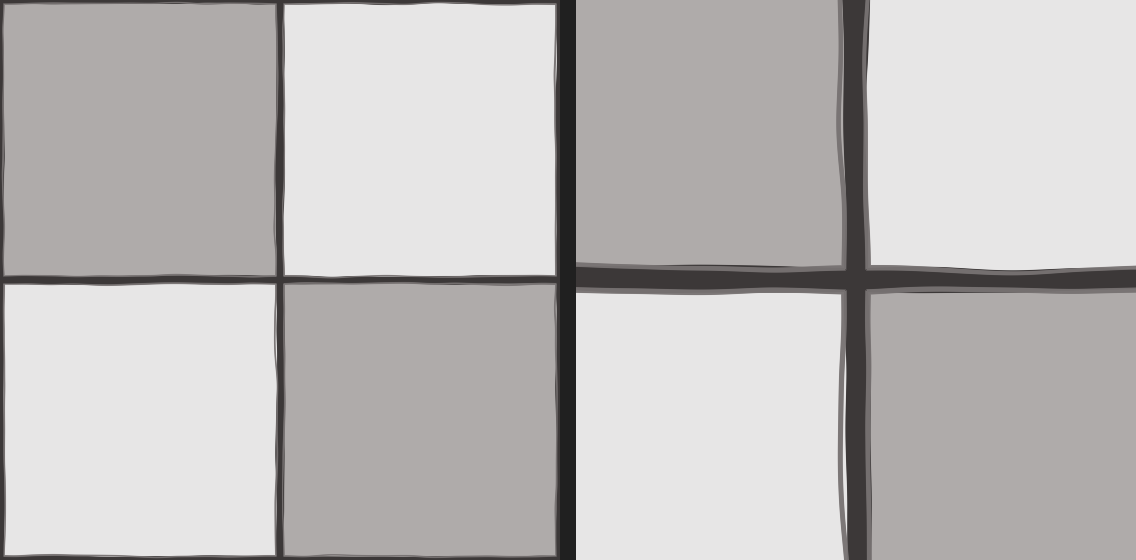
Left: the whole. Right: its middle third, enlarged.
This pattern is drawn by a WebGL 1 fragment shader. Its source:

```glsl
precision highp float;
// Two by two checker of warm grey and pale tiles on dark grout.
// Each tile side has a hand-cut edge and a loose thin stroke, both displaced
// by independent smooth noise, so slivers of tile and grout show between them.

uniform vec2 u_resolution;

float hash(vec2 p) {
  return fract(sin(dot(p, vec2(127.1, 311.7))) * 43758.545);
}

// Smooth one-dimensional noise in -1..1, one curve per seed.
float noise(float x, float seed) {
  float i = floor(x);
  float f = x - i;
  f = f * f * (3.0 - 2.0 * f);
  return 2.0 * mix(hash(vec2(i, seed)), hash(vec2(i + 1.0, seed)), f) - 1.0;
}

// Sideways drift of a hand-drawn side, settling down at the corners.
float wobble(float t, float seed) {
  float drift = 0.7 * noise(t * 5.0, seed) + 0.3 * noise(t * 11.0, seed + 7.0);
  return drift * smoothstep(0.0, 0.12, t) * smoothstep(1.0, 0.88, t);
}

void main() {
  vec2 grid = gl_FragCoord.xy / u_resolution * 2.0;
  vec2 cell = floor(grid);
  vec2 p = fract(grid);
  float aa = 1.2 / min(u_resolution.x, u_resolution.y);

  float inset = 1.0;   // distance inside the cut tile edge
  float stroke = 0.0;  // coverage of the outline strokes

  for (int i = 0; i < 4; i++) {
    float side = float(i);
    float seed = 17.0 * side + 71.0 * cell.x + 137.0 * cell.y + 3.0;

    // Depth from this side, and position along it.
    bool upright = i < 2;
    float depth = upright ? p.x : p.y;
    float along = upright ? p.y : p.x;
    if (mod(side, 2.0) > 0.5) depth = 1.0 - depth;

    float cut = 0.0145 + 0.0055 * wobble(along, seed);
    inset = min(inset, depth - cut);

    float line = 0.0145 + 0.0075 * wobble(along, seed + 500.0);
    float halfWidth = 0.0030 + 0.0008 * noise(along * 4.0, seed + 900.0);
    float ends = min(along, 1.0 - along) - 0.0125;
    float d = max(abs(depth - line) - halfWidth, -ends);
    stroke = max(stroke, 1.0 - smoothstep(-aa, aa, d));
  }

  // Layers: grout, tile, stroke.
  vec3 grout = vec3(0.235, 0.22, 0.22);
  float checker = mod(cell.x + cell.y, 2.0);
  vec3 tile = mix(vec3(0.905, 0.90, 0.90), vec3(0.688, 0.672, 0.668), checker);
  vec3 color = mix(grout, tile, smoothstep(-aa, aa, inset));
  color = mix(color, vec3(0.465, 0.445, 0.445), 0.95 * stroke);

  gl_FragColor = vec4(color, 1.0);
}
```
